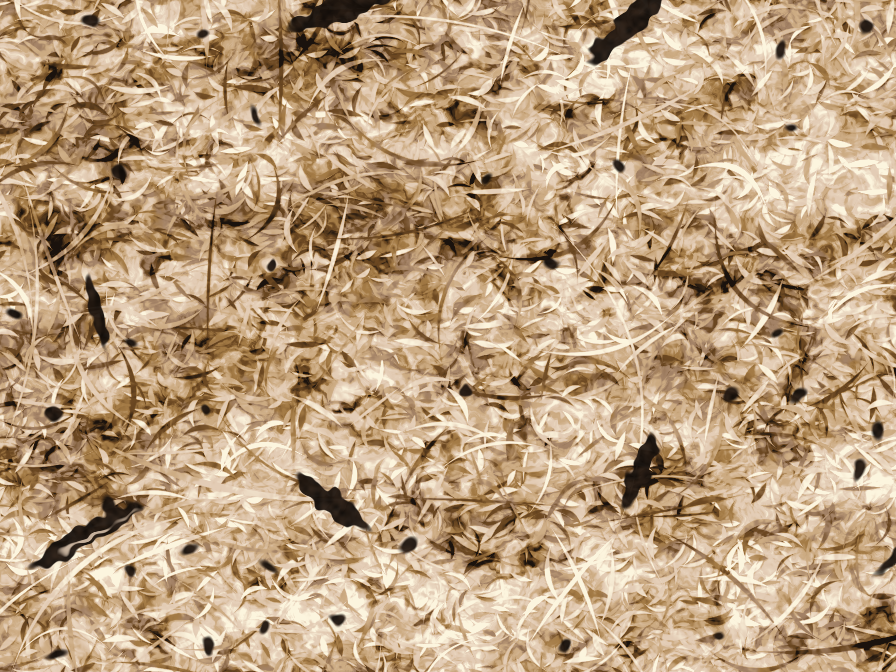
Reproduce this texture procedurally as a Shadertoy shader.

```glsl
// Draws a rough pressed-fibre sheet: matted cream and brown fibres with dark flecks.

const vec3 SOOT  = vec3(0.10, 0.07, 0.05);
const vec3 BROWN = vec3(0.42, 0.28, 0.13);
const vec3 OCHRE = vec3(0.64, 0.48, 0.27);
const vec3 TAUPE = vec3(0.64, 0.51, 0.40);
const vec3 TAN   = vec3(0.80, 0.67, 0.51);
const vec3 CREAM = vec3(0.89, 0.80, 0.71);
const vec3 PALE  = vec3(0.99, 0.96, 0.87);

vec4 hash4(vec2 p) {
    vec4 q = fract(p.xyxy * vec4(0.1031, 0.1030, 0.0973, 0.1099));
    q += dot(q, q.wzxy + 33.33);
    return fract((q.xxyz + q.yzzw) * q.zywx);
}

float noise(vec2 p) {
    vec2 i = floor(p), f = fract(p);
    f = f * f * (3.0 - 2.0 * f);
    float low = mix(hash4(i).x, hash4(i + vec2(1, 0)).x, f.x);
    float high = mix(hash4(i + vec2(0, 1)).x, hash4(i + vec2(1, 1)).x, f.x);
    return mix(low, high, f.y);
}

float fbm(vec2 p) {
    float sum = 0.0, gain = 0.533;
    for (int i = 0; i < 4; i++) {
        sum += gain * noise(p);
        p = mat2(1.6, 1.2, -1.2, 1.6) * p + 7.1;
        gain *= 0.5;
    }
    return sum;
}

vec2 rotate(vec2 p, float angle) {
    float c = cos(angle), s = sin(angle);
    return vec2(c * p.x + s * p.y, c * p.y - s * p.x);
}

// Lays one tapered, bent fibre per grid cell over the tone, each with a shaded rim.
float paintFibres(float tone, float ground, vec2 p, float scale, float width,
                  float spread, float share, float soft, float seed) {
    vec2 g = p * scale, cell = floor(g);
    for (int j = -1; j <= 1; j++)
    for (int i = -1; i <= 1; i++) {
        vec2 id = cell + vec2(i, j);
        vec4 place = hash4(id + seed * 17.3);
        vec4 form = hash4(id + seed * 17.3 + 91.7);
        if (place.x > share) continue;
        float turn = place.w * 2.0 - 1.0;
        vec2 q = rotate(g - id - place.yz, 1.57 * turn * mix(0.45, 1.0, abs(turn)));
        q.y += (form.x - 0.5) * 1.2 * q.x * q.x;
        float along = q.x / mix(0.4, 0.85, form.y);
        float taper = max(1.0 - along * along, -3.0);
        float d = abs(q.y) / scale - width * (0.5 + form.z) * taper;
        float side = smoothstep(0.1, -0.1, q.y);
        tone -= 0.10 * side * (1.0 - smoothstep(0.0, 0.004, d));
        float cover = 1.0 - smoothstep(-soft, soft, d);
        tone = mix(tone, ground + spread * (form.w - 0.5), cover);
    }
    return tone;
}

// Scatters ragged dark slivers; glint sets how much pale core shows inside.
vec3 paintFlecks(vec3 colour, vec2 p, float scale, vec2 size, float share,
                 float glint, float soft, float seed) {
    vec2 cell = floor(p * scale);
    vec2 rough = vec2(noise(p * 70.0), noise(p * 70.0 + 31.0)) - 0.5;
    for (int j = -1; j <= 1; j++)
    for (int i = -1; i <= 1; i++) {
        vec2 id = cell + vec2(i, j);
        vec4 place = hash4(id + seed * 23.9);
        vec4 form = hash4(id + seed * 23.9 + 57.1);
        if (place.x > share) continue;
        vec2 q = rotate(p - (id + 0.2 + 0.6 * place.yz) / scale, 3.14 * place.w);
        vec2 radius = size * mix(vec2(0.6), vec2(1.3), form.xy);
        q += rough * radius.y * 0.9;
        float body = (length(q / radius) - 1.0) * radius.y;
        vec2 inner = (q - radius * vec2(0.1, -0.3)) / (radius * vec2(0.65, 0.28));
        float core = 1.0 - smoothstep(0.5, 1.1, length(inner) + rough.x);
        vec3 ink = SOOT * mix(0.5, 1.6, noise(p * 110.0));
        ink = mix(ink, CREAM, core * glint * step(0.4, form.z));
        colour = mix(colour, ink, 0.95 * (1.0 - smoothstep(-soft, soft, body)));
    }
    return colour;
}

vec3 toneColour(float tone, float warmth) {
    vec3 c = mix(SOOT, BROWN, smoothstep(0.04, 0.25, tone));
    c = mix(c, mix(TAUPE, OCHRE, warmth), smoothstep(0.25, 0.43, tone));
    c = mix(c, TAN, smoothstep(0.43, 0.59, tone));
    c = mix(c, CREAM, smoothstep(0.59, 0.77, tone));
    return mix(c, PALE, smoothstep(0.77, 1.0, tone));
}

void mainImage(out vec4 fragColor, in vec2 fragCoord) {
    vec2 p = fragCoord / iResolution.y;
    float soft = max(0.0013, 0.6 / iResolution.y);

    // Broad horizontal ridges and blotches
    float drift = fbm(p * vec2(2.0, 3.0) + 4.0);
    float ridge = sin(p.y * 31.0 + drift * 7.0);
    float blotch = fbm(p * vec2(7.0, 11.0) + 20.0);
    float ground = 0.63 + 0.07 * ridge + 0.35 * (drift - 0.5) + 0.45 * (blotch - 0.5);

    // Crinkled pulp between the fibres
    vec2 warp = vec2(fbm(p * 22.0), fbm(p * 22.0 + 50.0)) - 0.5;
    float pulp = fbm(p * vec2(38.0, 52.0) + warp * 5.0);
    float tone = ground + 0.95 * (pulp - 0.5);

    // Matted fibres, fine to long
    for (int i = 0; i < 3; i++) {
        float layer = float(i);
        tone = paintFibres(tone, ground, p, 36.0 - 6.0 * layer, 0.0034, 0.75, 0.85, soft, layer + 1.0);
    }
    tone = paintFibres(tone, ground, p, 13.0, 0.0030, 0.75, 0.75, soft, 5.0);
    tone = paintFibres(tone, ground, p, 7.0, 0.0028, 0.75, 0.65, soft, 6.0);
    tone = paintFibres(tone, ground, p, 3.5, 0.0034, 0.85, 0.5, soft, 7.0);

    // Brown clumps and fine surface grain
    float clump = smoothstep(0.60, 0.74, fbm(p * vec2(17.0, 24.0) + warp * 2.0 + 80.0));
    tone -= 0.28 * clump;
    tone += 0.16 * (noise(p * 150.0 + warp * 8.0) - 0.5);

    float warmth = smoothstep(0.38, 0.60, fbm(p * 28.0 + 120.0));
    vec3 colour = toneColour(tone, warmth);
    colour = paintFlecks(colour, p, 9.0, vec2(0.012, 0.008), 0.28, 0.0, 2.0 * soft, 2.0);
    colour = paintFlecks(colour, p, 2.5, vec2(0.075, 0.014), 0.75, 0.85, soft, 3.0);
    fragColor = vec4(colour, 1.0);
}
```
